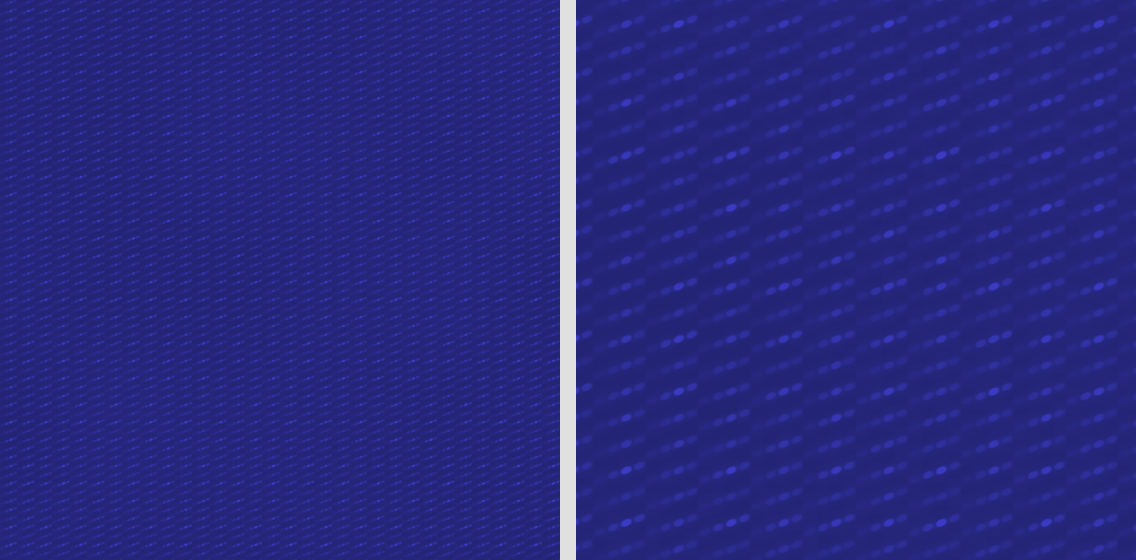
Left: the whole. Right: its middle third, enlarged.
This texture is drawn by a Shadertoy shader. Its source:

```glsl
const float TAU = 6.2831853;
const float YARNS = 4.0;                  // yarns in one repeat
const vec2 REPEATS = vec2(32.0, 64.0);    // repeats across and down
const float UNITS = 512.0;                // fine units along the canvas
const float TILT = 0.70;                  // rows climbed along one strand
const vec2 PEAK = vec2(0.625, 0.75);      // brightest place in a repeat

const vec3 SHADE = vec3(0.136, 0.138, 0.450);
const vec3 CLOTH = vec3(0.153, 0.154, 0.502);
const vec3 RIDGE = vec3(0.165, 0.172, 0.570);
const vec3 GLINT = vec3(0.230, 0.228, 0.760);

float hash(vec2 p) {
    vec3 q = fract(vec3(p.xyx) * 0.1031);
    q += dot(q, q.yzx + 33.33);
    return fract((q.x + q.y) * q.z);
}

float valueNoise(vec2 p) {
    vec2 cell = floor(p);
    vec2 f = fract(p);
    f = f * f * (3.0 - 2.0 * f);
    float low = mix(hash(cell), hash(cell + vec2(1.0, 0.0)), f.x);
    float high = mix(hash(cell + vec2(0.0, 1.0)), hash(cell + 1.0), f.x);
    return mix(low, high, f.y);
}

// Signed height above the nearest strand, in rows
float strandHeight(vec2 grid) {
    float climb = TILT * (fract(grid.x) - PEAK.x);
    return fract(grid.y - PEAK.y - climb + 0.5) - 0.5;
}

// Small tilted oval where a yarn catches the light
float ovalGlint(vec2 p, vec2 radius, float blur) {
    p.y -= 0.30 * p.x;
    float d = (length(p / radius) - 1.0) * min(radius.x, radius.y);
    return 1.0 - smoothstep(-blur, blur, d);
}

// Strength of each yarn within the repeat
float yarnGain(float yarn) {
    float fromPeak = abs(yarn - 2.0);
    return fromPeak < 0.5 ? 1.0 : (fromPeak < 1.5 ? 0.50 : 0.14);
}

// Slow rhythm of rows, with alternate repeats dimmed
float repeatGain(vec2 repeatId) {
    float rhythm = 0.74 + 0.28 * cos(TAU * (repeatId.y - 1.0) * 3.0 / 7.0);
    float odd = mod(repeatId.x + repeatId.y, 2.0);
    return rhythm * mix(0.72, 1.08, odd);
}

void mainImage(out vec4 fragColor, in vec2 fragCoord) {
    vec2 uv = fragCoord / iResolution.xy;
    vec2 grid = uv * REPEATS;
    float pixel = UNITS / iResolution.y;
    float blur = max(0.55 * pixel, 0.35);

    // Yarn and strand under this point
    float yarnX = grid.x * YARNS;
    float column = floor(yarnX);
    float yarn = mod(column, YARNS);
    float along = grid.y - PEAK.y + 0.5 - TILT * (yarn - 2.0) / YARNS;
    vec2 repeatId = vec2(floor(grid.x), floor(along));
    vec2 yarnId = vec2(column, repeatId.y);
    vec2 local = vec2(fract(yarnX), fract(along)) - 0.5;
    local *= UNITS / (REPEATS * vec2(YARNS, 1.0));

    // Broad fading and uneven thread tone
    float height = strandHeight(grid);
    float fade = valueNoise(uv * vec2(5.0, 4.0) + 7.0);
    float thread = hash(yarnId) - 0.5;
    float tone = 0.25 + 0.50 * fade + 0.22 * thread;
    tone += 0.18 * cos(TAU * height);
    vec3 color = mix(SHADE, CLOTH, clamp(tone, 0.0, 1.0));

    // Raised strands, fading out towards the repeat's edge
    float soft = blur * REPEATS.y / UNITS + 0.04;
    float ridge = 1.0 - smoothstep(0.14 - soft, 0.14 + soft, abs(height));
    float ridgeFade = 0.25 + 0.19 * cos(TAU * (grid.x - PEAK.x));
    color = mix(color, RIDGE, ridge * ridgeFade);

    // Worn highlights
    float wear = mix(0.70, 1.20, hash(yarnId + 41.0));
    float glint = ovalGlint(local, vec2(1.55, 1.05), blur);
    float strength = yarnGain(yarn) * repeatGain(repeatId) * wear;
    color = mix(color, GLINT, clamp(glint * strength, 0.0, 1.0));

    fragColor = vec4(color, 1.0);
}
```
